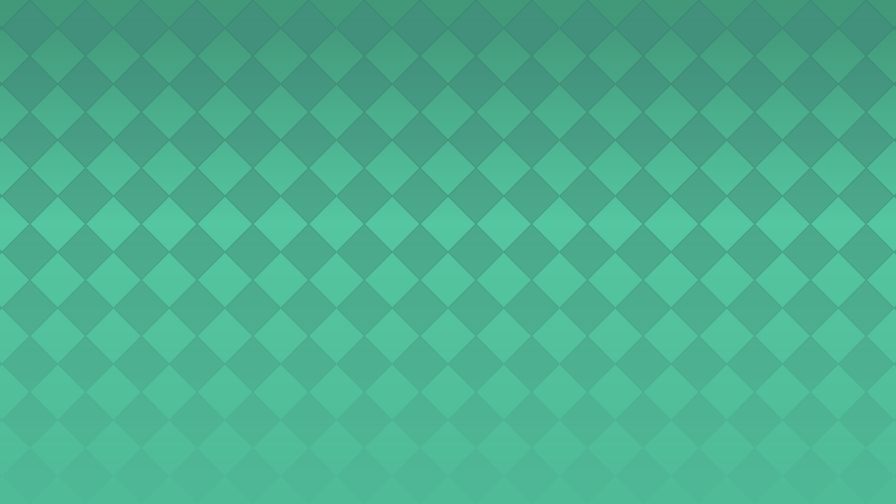
Give the GLSL for this pattern, as a WebGL 2 fragment shader.

```glsl
#version 300 es
precision highp float;
// Green diamond checker with fine seams, shaded at the top and fading out below.

uniform vec2 u_resolution;
out vec4 fragColor;

const vec2 REPEATS = vec2(16.07, 9.0);   // diamonds across and down
const float SEAM_HALF_WIDTH = 0.0011;    // in canvas heights

const vec3 LIGHT_TOP = vec3(0.260, 0.600, 0.480);
const vec3 LIGHT_MID = vec3(0.330, 0.775, 0.627);
const vec3 LIGHT_LOW = vec3(0.312, 0.733, 0.592);
const vec3 DARK_TOP  = vec3(0.258, 0.568, 0.488);
const vec3 DARK_MID  = vec3(0.295, 0.655, 0.540);
const vec3 DARK_LOW  = vec3(0.307, 0.724, 0.588);
const vec3 SEAM      = vec3(0.190, 0.460, 0.380);

// Three-stop vertical gradient; t runs from 0 at the top to 1 at the bottom.
vec3 ramp(vec3 top, vec3 mid, vec3 low, float start, float middle, float t) {
    vec3 upper = mix(top, mid, clamp((t - start) / (middle - start), 0.0, 1.0));
    return mix(upper, low, clamp((t - middle) / (1.0 - middle), 0.0, 1.0));
}

// Signed distance, in canvas heights, to the nearest light diamond.
float diamondGrid(vec2 uv, vec2 repeats) {
    vec2 cell = vec2(uv.x - 0.5, uv.y) * repeats;
    vec2 fromCentre = abs(fract(cell + 0.5) - 0.5);
    return (fromCentre.x + fromCentre.y - 0.5) / (repeats.y * sqrt(2.0));
}

// Gradient noise, used for a faint horizontal unevenness.
float gradientAt(float i) {
    return fract(sin(i * 127.1) * 437.58) * 2.0 - 1.0;
}

float gradientNoise(float x) {
    float i = floor(x);
    float f = x - i;
    float blend = f * f * f * (f * (f * 6.0 - 15.0) + 10.0);
    return mix(gradientAt(i) * f, gradientAt(i + 1.0) * (f - 1.0), blend);
}

void main() {
    vec2 uv = gl_FragCoord.xy / u_resolution;
    float pixel = 1.0 / u_resolution.y;
    float depth = 1.0 - uv.y;

    // Two tones with their own shading
    vec3 light = ramp(LIGHT_TOP, LIGHT_MID, LIGHT_LOW, 0.04, 0.44, depth);
    vec3 dark = ramp(DARK_TOP, DARK_MID, DARK_LOW, 0.10, 0.40, depth);
    float d = diamondGrid(uv, REPEATS);
    vec3 color = mix(light, dark, smoothstep(-0.5 * pixel, 0.5 * pixel, d));

    // Seams between diamonds, fading toward the bottom
    float coverage = clamp((SEAM_HALF_WIDTH - abs(d)) / pixel + 0.5, 0.0, 1.0);
    float strength = 0.36 * (1.0 - smoothstep(0.35, 1.0, depth));
    color = mix(color, SEAM, coverage * strength);

    // Faint banding
    color += 0.004 * gradientNoise(uv.y * 90.0);

    fragColor = vec4(color, 1.0);
}
```
